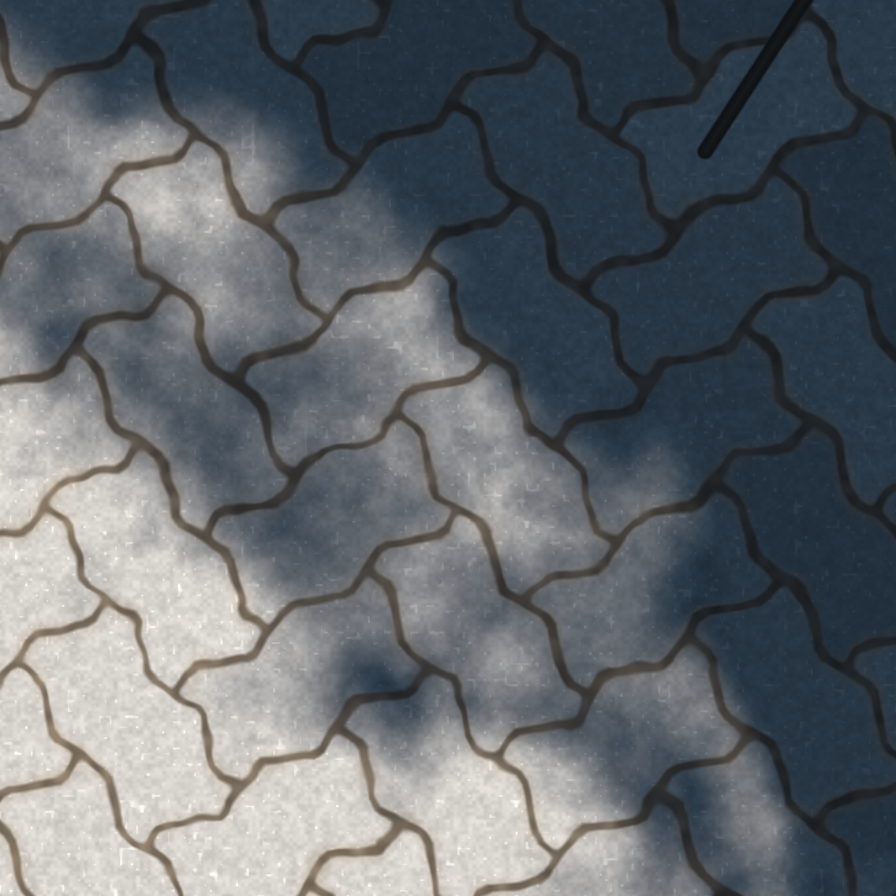
This texture is drawn by a WebGL 1 fragment shader. Its source:

```glsl
precision highp float;
// Zigzag concrete pavers in a tilted herringbone bond under dappled tree shade.
// A skewed unit grid is bent by a triangle wave; pairs of cells join into 2:1 stones,
// and a diagonal light profile broken up by noise colours stones and joints.
uniform vec2 u_resolution;

// Bond layout: grid origin and the two unit edges, in canvas units
const vec2 ORIGIN = vec2(0.228, 0.400);
const vec2 EDGE_U = vec2(0.1057, 0.0686);
const vec2 EDGE_V = vec2(0.0732, -0.1057);
const float ZIGZAG = 0.085;        // edge wave height, in grid units
const float JOINT_HALF = 0.040;    // joint half width, in grid units
const float JOINT_SOFT = 0.022;
const float STONE_VARIATION = 0.07;
const float GRAIN = 0.10;

const vec3 STONE_DEEP = vec3(0.10, 0.15, 0.20);
const vec3 STONE_SHADE = vec3(0.17, 0.23, 0.285);
const vec3 STONE_MID = vec3(0.46, 0.47, 0.49);
const vec3 STONE_LIT = vec3(0.85, 0.835, 0.81);
const vec3 JOINT_SHADE = vec3(0.075, 0.09, 0.11);
const vec3 JOINT_LIT = vec3(0.49, 0.43, 0.36);
const vec3 DUST = vec3(0.58, 0.50, 0.42);

// Fallen stick
const vec2 STICK_TIP = vec2(0.787, 0.831);
const vec2 STICK_END = vec2(0.910, 1.020);
const float STICK_HALF = 0.0085;
const vec3 STICK_COLOR = vec3(0.065, 0.075, 0.085);

float hash(vec2 p) {
  vec3 q = fract(p.xyx * vec3(0.1031, 0.1030, 0.0973));
  q += dot(q, q.yzx + 33.33);
  return fract((q.x + q.y) * q.z);
}

float noise(vec2 p) {
  vec2 i = floor(p), f = fract(p);
  f = f * f * (3.0 - 2.0 * f);
  return mix(mix(hash(i), hash(i + vec2(1.0, 0.0)), f.x),
             mix(hash(i + vec2(0.0, 1.0)), hash(i + 1.0), f.x), f.y);
}

float fbm(vec2 p) {
  float sum = 0.0, amp = 0.5;
  for (int i = 0; i < 4; i++) {
    sum += amp * noise(p);
    p = mat2(1.6, 1.2, -1.2, 1.6) * p + 7.3;
    amp *= 0.5;
  }
  return sum / 0.9375;
}

// Triangle wave with blunted tips, zero at every grid corner
vec2 zigzag(vec2 t) {
  return clamp((abs(fract(t - 0.25) - 0.5) * 4.0 - 1.0) * 1.25, -1.0, 1.0);
}

vec2 toGrid(vec2 p) {
  vec2 d = p - ORIGIN;
  float det = EDGE_U.x * EDGE_V.y - EDGE_U.y * EDGE_V.x;
  return vec2(d.x * EDGE_V.y - d.y * EDGE_V.x, EDGE_U.x * d.y - EDGE_U.y * d.x) / det;
}

// Returns distance to the nearest joint (x) and the stone's own cell (yz)
vec3 herringbone(vec2 g) {
  vec2 w = zigzag(g.yx) * vec2(ZIGZAG, -ZIGZAG);
  vec2 q = g - w;
  vec2 cell = floor(q), f = q - cell;
  float kind = mod(cell.x + cell.y, 4.0);
  vec2 lo = f, hi = 1.0 - f;
  if (kind < 0.5) hi.x = 1.0;
  else if (kind < 1.5) { lo.x = 1.0; cell.x -= 1.0; }
  else if (kind < 2.5) hi.y = 1.0;
  else { lo.y = 1.0; cell.y -= 1.0; }
  vec2 d = min(lo, hi);
  float blend = max(0.10 - abs(d.x - d.y), 0.0);   // rounds the stone corners
  return vec3(min(d.x, d.y) - blend * blend * 2.0, cell);
}

// Shade at upper right, a bright band, a dim band, then sun at lower left
float sunlight(vec2 p) {
  float s = 1.0 - 0.5 * (p.x + p.y);
  s -= 0.12 * smoothstep(0.82, 1.0, p.y) + 0.17 * smoothstep(0.76, 0.92, p.x);
  s += 0.07 * smoothstep(0.30, 0.05, p.y);
  float patches = fbm(p * 6.5 + 3.1) - 0.5;
  s += 0.16 * patches;
  float band = (s - 0.62) / 0.055;
  float l = 0.09 + 0.46 * smoothstep(0.36, 0.50, s) + 0.42 * smoothstep(0.64, 0.78, s);
  l -= 0.20 * exp(-band * band);
  float open = smoothstep(0.34, 0.46, s) * (1.0 - 0.6 * smoothstep(0.72, 0.85, s));
  return clamp(l + 0.85 * open * (fbm(p * 9.0 + 21.0) - 0.5), 0.02, 1.0);
}

vec3 stoneColor(float l) {
  vec3 c = mix(STONE_DEEP, STONE_SHADE, smoothstep(0.0, 0.12, l));
  c = mix(c, STONE_MID, clamp((l - 0.12) / 0.36, 0.0, 1.0));
  return mix(c, STONE_LIT, clamp((l - 0.48) / 0.42, 0.0, 1.0));
}

void main() {
  vec2 p = gl_FragCoord.xy / u_resolution;
  vec2 rough = vec2(noise(p * 45.0), noise(p * 45.0 + 60.0)) - 0.5;
  vec3 bond = herringbone(toGrid(p + rough * 0.007));
  float light = sunlight(p);

  // Stone face: own tone, grain, pale specks and dusty worn rims
  float tone = (hash(bond.yz + 50.0) - 0.5) * STONE_VARIATION;
  vec3 color = stoneColor(clamp(light + tone, 0.0, 1.0));
  color *= 1.0 + GRAIN * (noise(p * 240.0) + noise(p * 110.0) - 1.0);
  color += 0.10 * smoothstep(0.80, 1.0, noise(p * 170.0 + 9.0)) * (0.3 + light);
  float rim = smoothstep(0.15, 0.03, bond.x);
  color = mix(color, DUST * (0.35 + 0.9 * light), rim * 0.35 * noise(p * 22.0 + 4.0));

  // Joints: wider and darker in shade, sandy in the sun
  float halfWidth = JOINT_HALF * (0.75 + 0.5 * noise(p * 18.0)) * (1.15 - 0.3 * light);
  float soft = max(JOINT_SOFT, 1.0 / (0.126 * u_resolution.y));
  float joint = 1.0 - smoothstep(halfWidth - soft, halfWidth + soft, bond.x);
  vec3 sand = mix(JOINT_SHADE, JOINT_LIT, light) * (0.8 + 0.4 * noise(p * 75.0));
  color = mix(color, sand, joint * 0.92);

  // Stick with a faint lengthwise sheen
  vec2 axis = STICK_END - STICK_TIP, d = p - STICK_TIP;
  float along = clamp(dot(d, axis) / dot(axis, axis), 0.0, 1.0);
  float dist = length(d - axis * along);
  float stick = 1.0 - smoothstep(STICK_HALF - 0.002, STICK_HALF + 0.002, dist);
  color = mix(color, STICK_COLOR * (1.3 - 0.5 * dist / STICK_HALF), stick);
  gl_FragColor = vec4(color, 1.0);
}
```
